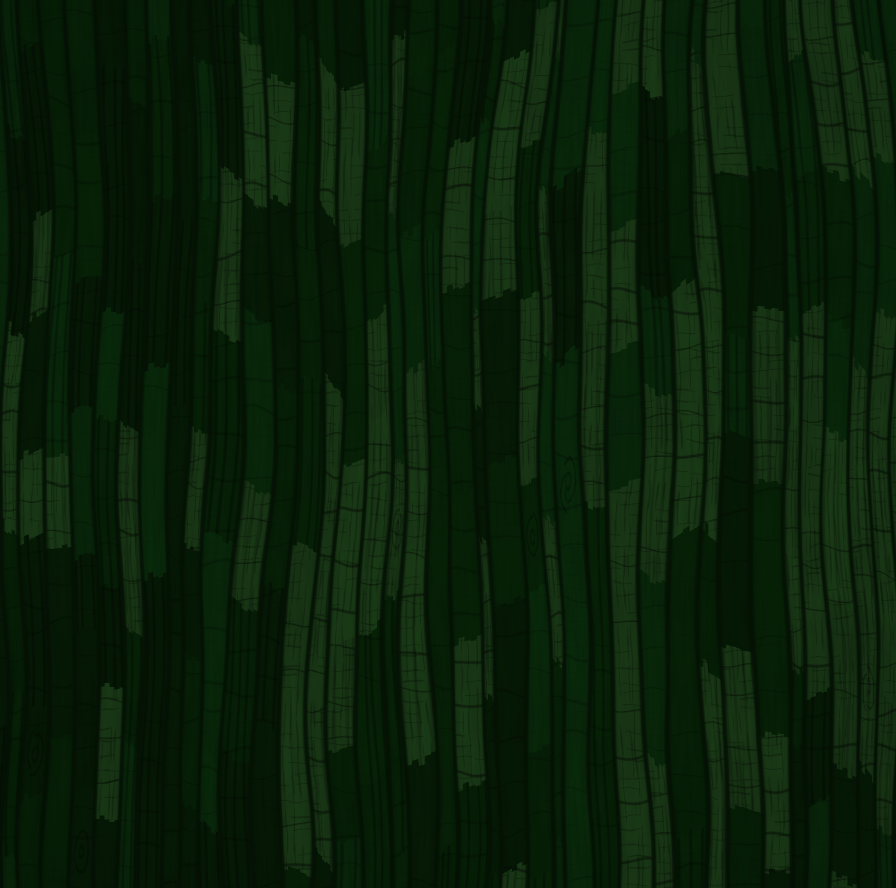
A WebGL 2 fragment shader for this texture:

```glsl
#version 300 es
precision highp float;
// Weathered vertical wood planks in deep green, with grooves, splintered ends and cracks.
uniform vec2 u_resolution;
out vec4 fragColor;

float hash(vec2 p) {
  vec3 q = fract(p.xyx * 0.1031);
  q += dot(q, q.yzx + 33.33);
  return fract((q.x + q.y) * q.z);
}

float corner(vec2 cell, vec2 offset) {
  float angle = 6.2832 * hash(cell);
  return dot(vec2(cos(angle), sin(angle)), offset);
}

// Gradient noise, roughly -0.7 to 0.7
float noise(vec2 p) {
  vec2 i = floor(p), f = fract(p);
  vec2 w = f * f * f * (f * (f * 6.0 - 15.0) + 10.0);
  vec2 e = vec2(1.0, 0.0);
  return mix(mix(corner(i, f), corner(i + e, f - e), w.x),
             mix(corner(i + e.yx, f - e.yx), corner(i + 1.0, f - 1.0), w.x), w.y);
}

// Wandering border number i of an irregular row of cells
float border(float i, float seed, float along) {
  return i + 0.5 * (hash(vec2(i, seed)) - 0.5) + 0.3 * noise(vec2(i * 7.31 + seed, along));
}

// Cell index, then distances to its lower and upper borders
vec3 split(float t, float seed, float along) {
  float i = floor(t);
  if (t < border(i, seed, along)) i -= 1.0;
  else if (t > border(i + 1.0, seed, along)) i += 1.0;
  return vec3(i, t - border(i, seed, along), border(i + 1.0, seed, along) - t);
}

float line(float d, float width) {
  return 1.0 - smoothstep(0.2 * width, width, d);
}

vec3 planks(vec2 p) {
  // Bent columns
  float bent = p.x + 0.045 * noise(p * vec2(3.0, 2.1) + 4.7)
             + 0.008 * noise(p * vec2(11.0, 5.0));
  vec3 column = split(bent * 37.0, 3.0, p.y * 3.5);
  float id = column.x;
  float across = column.y / (column.y + column.z);
  float side = min(column.y, column.z) / 37.0;

  // Segments with slanted, splintered ends
  float rows = 4.0 + 3.5 * hash(vec2(id, 8.0));
  float shift = 17.0 * hash(vec2(id, 21.0));
  float slant = 0.25 * (hash(vec2(id, 31.0)) - 0.5) * across;
  float splinter = 0.07 * hash(vec2(floor(across * 5.0), id));
  vec3 segment = split(p.y * rows + shift + slant + splinter, id + 70.0, 0.5);
  vec2 key = vec2(id, segment.x);
  vec2 centre = vec2(id / 37.0, (segment.x + 0.5 - shift) / rows);

  // Pale planks gather towards the middle and the top
  float score = hash(key + 5.0) + 0.8 * noise(centre * 4.2 + 9.3)
              + 0.35 * smoothstep(0.15, 0.4, centre.x) + 0.15 * smoothstep(0.0, 0.35, centre.y);
  float pale = step(1.05, score);
  vec3 colour = vec3(0.021, 0.096, 0.02);
  colour = mix(colour, vec3(0.022, 0.122, 0.022), step(0.56, score));
  colour = mix(colour, vec3(0.03, 0.147, 0.037), step(0.88, score));
  colour = mix(colour, vec3(0.093, 0.211, 0.08), pale);
  colour *= 0.95 + 0.1 * hash(key + 40.0);
  colour *= 1.0 + 0.1 * noise(p * vec2(150.0, 18.0)) + 0.06 * noise(p * 14.0);

  // Thin strips in some planks
  vec3 strip = split(bent * 96.0, 12.0, p.y * 4.0);
  float striped = step(0.65, hash(key + 60.0)) * (1.0 - 0.4 * pale);
  colour *= 1.0 - 0.3 * striped * line(min(strip.y, strip.z) / 96.0, 0.0023);

  // Nearly straight cross joints
  vec3 joint = split(p.y * 19.0 + id * 3.7, id + 50.0, across * 0.7);
  float jointed = step(0.4, hash(vec2(joint.x, id + 90.0)));
  colour *= 1.0 - (0.2 + 0.2 * pale) * jointed * line(min(joint.y, joint.z) / 19.0, 0.0026);

  // Short hairline cracks, across and along the grain
  vec3 crack = split(p.y * 65.0 + id * 5.3, id + 130.0, across * 1.5);
  float reach = hash(vec2(crack.x, id + 11.0));
  float cracked = step(abs(across - reach), 0.3) * step(0.4, hash(vec2(crack.x, id + 17.0)));
  colour *= 1.0 - (0.06 + 0.2 * pale) * cracked * line(min(crack.y, crack.z) / 65.0, 0.0016);
  vec3 fibre = split(across * 4.0, id + 170.0, p.y * 22.0);
  float fibrous = smoothstep(-0.1, 0.1, noise(vec2(fibre.x * 3.7 + id * 9.1, p.y * 24.0)));
  float gap = min(fibre.y, fibre.z) * (column.y + column.z) / 148.0;
  colour *= 1.0 - (0.06 + 0.2 * pale) * fibrous * line(gap, 0.0016);

  // Rare knots with rings
  float radius = length(vec2((across - 0.5) * 0.03, (segment.y - segment.z) / rows * 0.2));
  float ring = abs(fract(radius * 170.0 + 0.3 * noise(p * 60.0)) - 0.5);
  float knot = step(0.96, hash(key + 80.0)) * step(radius, 0.012);
  colour *= 1.0 - 0.3 * knot * line(ring, 0.2);

  // Dark grooves of uneven width with a soft shadow
  colour *= 0.88 + 0.12 * smoothstep(0.0, 0.008, side);
  float width = 0.0038 + 0.0016 * noise(vec2(id * 3.1, p.y * 7.0));
  return mix(colour, vec3(0.014, 0.068, 0.015), 0.9 * line(side, width));
}

void main() {
  // Four samples per pixel smooth the edges
  vec3 sum = vec3(0.0);
  for (int k = 0; k < 4; k++) {
    vec2 offset = vec2(k % 2, k / 2) * 0.5 - 0.25;
    sum += planks((gl_FragCoord.xy + offset) / u_resolution.y);
  }
  vec2 rim = abs(gl_FragCoord.xy / u_resolution - 0.5);
  float shade = 1.0 - 0.08 * smoothstep(0.35, 0.7, length(rim));
  fragColor = vec4(sum * 0.25 * shade, 1.0);
}
```
